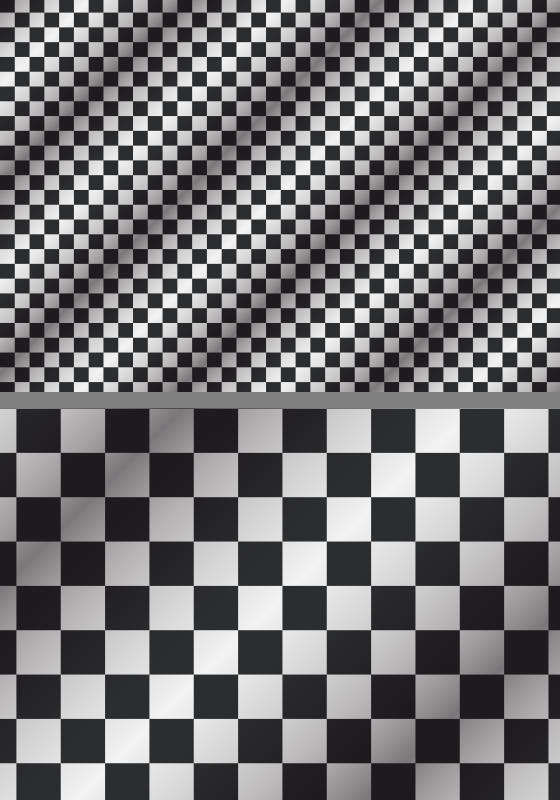
Top: the whole. Bottom: its middle third, enlarged.
This pattern is drawn by a Shadertoy shader. Its source:

```glsl
// Black and white checkerboard under soft diagonal folds of light.
// A product of two square waves picks the tile; a slanted triangle wave
// shades light and dark tiles between their lit and shadowed colours.

const float TILES_ACROSS = 37.89;            // tiles over the canvas width
const float TOP_ROW_CUT = 0.147;             // part of the top row cut off, in tiles
const float FOLD_PERIOD = 0.340;             // fold spacing, in canvas widths
const float FOLD_START = 0.157;              // position of the first bright ridge
const vec2 FOLD_DIRECTION = vec2(0.98, 1.0); // right and down
const vec3 LIGHT_LIT = vec3(0.950, 0.950, 0.950);
const vec3 LIGHT_SHADE = vec3(0.480, 0.465, 0.475);
const vec3 DARK_LIT = vec3(0.172, 0.176, 0.182);
const vec3 DARK_SHADE = vec3(0.118, 0.107, 0.118);

// Square wave with period 2: +1 on even tiles, -1 on odd, softened over one pixel
vec2 squareWave(vec2 tile, float pixel) {
    vec2 edgeDistance = abs(mod(tile - 0.5, 2.0) - 1.0) - 0.5;
    return clamp(edgeDistance / (0.5 * pixel), -1.0, 1.0);
}

// Triangle wave: 0 on a bright ridge, 1 in the valley between ridges
float foldDepth(vec2 p) {
    float phase = (dot(p, FOLD_DIRECTION) - FOLD_START) / FOLD_PERIOD;
    return 2.0 * abs(phase - floor(phase + 0.5));
}

void mainImage(out vec4 fragColor, in vec2 fragCoord) {
    // Canvas widths, measured from the top left
    vec2 p = vec2(fragCoord.x, iResolution.y - fragCoord.y) / iResolution.x;

    // Checkerboard
    vec2 tile = p * TILES_ACROSS + vec2(0.0, TOP_ROW_CUT);
    vec2 wave = squareWave(tile, TILES_ACROSS / iResolution.x);
    float darkTile = 0.5 + 0.5 * wave.x * wave.y;

    // Even falloff on the slopes, steeper in the valleys
    float depth = foldDepth(p);
    float lightShade = mix(depth, pow(depth, 4.0), 0.33);
    float darkShade = smoothstep(0.15, 0.85, depth);

    vec3 lightColor = mix(LIGHT_LIT, LIGHT_SHADE, lightShade);
    vec3 darkColor = mix(DARK_LIT, DARK_SHADE, darkShade);
    fragColor = vec4(mix(lightColor, darkColor, darkTile), 1.0);
}
```
